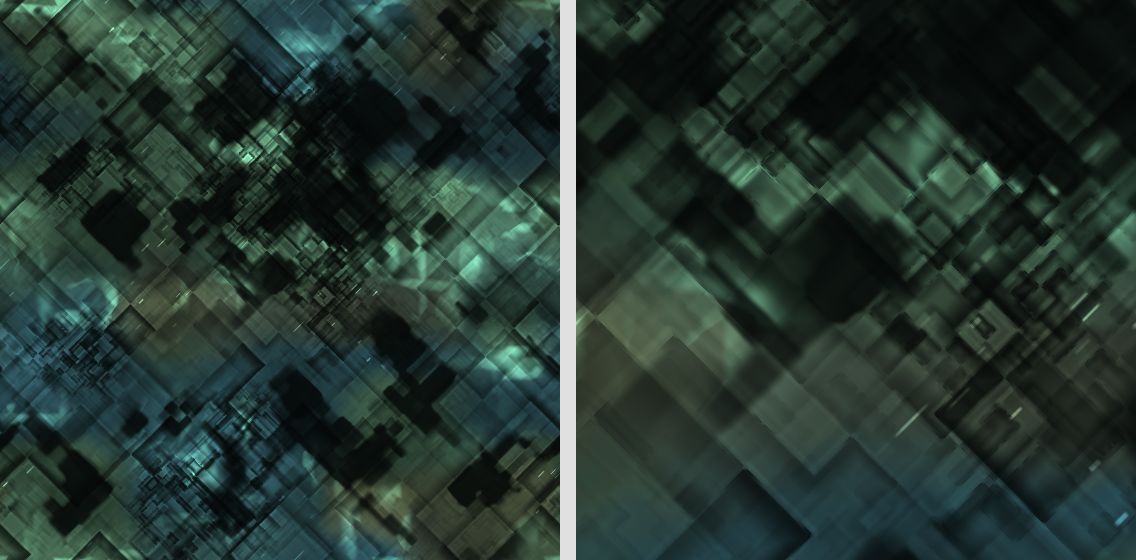
Left, the full canvas; right, a detail of the centre.
Write a three.js fragment shader that draws this background.

```glsl
// Dark, stacked diamond plates with shadowed seams, lit from within by blurred teal glows.
// Hashed cells on uneven 45 degree lattices give plates, pits and seams at several scales;
// wrapped value noise gives the tints and streaks. Every lattice repeats over the canvas.

varying vec2 vUv;

const float TAU = 6.28318;

float hash(vec2 p, float seed) {
  vec3 v = fract(vec3(p.xyx) * vec3(0.1031, 0.1030, 0.0973) + seed * 0.137);
  v += dot(v, v.yzx + 33.33);
  return fract((v.x + v.y) * v.z);
}

// Keeps the lattices from lining up with each other or with the canvas edges.
vec2 phase(float seed) {
  return fract(seed * vec2(0.618, 0.414) + 0.237);
}

// Smooth noise with a whole number of cells on each axis.
float noise(vec2 uv, vec2 cells, float seed) {
  vec2 p = (uv + phase(seed)) * cells;
  vec2 i = floor(p) + 0.5;
  vec2 f = smoothstep(0.0, 1.0, fract(p));
  vec2 a = mod(i, cells);
  vec2 b = mod(i + 1.0, cells);
  return mix(mix(hash(a, seed), hash(vec2(b.x, a.y), seed), f.x),
             mix(hash(vec2(a.x, b.y), seed), hash(b, seed), f.x), f.y);
}

// Diagonal axes with periodic stretching, so that cells become uneven rectangles.
vec2 diagonal(vec2 uv, float n, float seed) {
  uv += phase(seed);
  vec2 d = vec2(uv.x + uv.y, uv.x - uv.y);
  vec2 stretch = 0.022 * sin(TAU * 3.0 * d + seed * vec2(1.0, 2.3))
               + 0.009 * sin(TAU * 7.0 * d + seed * vec2(1.7, 0.6));
  return (d + stretch) * n;
}

// Hash of a diagonal cell, equal for cells one canvas apart.
float cellHash(vec2 c, float n, float seed) {
  c -= n * floor((c.x + 0.5) / n);
  c.y -= 2.0 * n * floor((c.y + 0.5) / (2.0 * n));
  return hash(c, seed);
}

// Flat diamonds blended across a narrow border.
float plates(vec2 uv, float n, float border, float seed) {
  vec2 q = diagonal(uv, n, seed);
  vec2 c = floor(q);
  vec2 f = smoothstep(0.5 - border, 0.5 + border, fract(q));
  vec2 e = vec2(1.0, 0.0);
  return mix(mix(cellHash(c, n, seed), cellHash(c + e, n, seed), f.x),
             mix(cellHash(c + e.yx, n, seed), cellHash(c + 1.0, n, seed), f.x), f.y);
}

float stepHeight(vec2 c, float n, float seed) {
  return floor(cellHash(c, n, seed) * 3.0) * 0.5;
}

// x: shadow cast by higher neighbours, y: thin lit rim above lower ones.
vec2 seams(vec2 uv, float n, float reach, float seed) {
  vec2 q = diagonal(uv, n, seed);
  vec2 c = floor(q);
  vec2 f = q - c;
  float soft = 0.0025 * n * 1.414;
  float h = stepHeight(c, n, seed);
  vec2 result = vec2(0.0);
  for (int j = -1; j <= 1; j++) {
    for (int i = -1; i <= 1; i++) {
      vec2 o = vec2(float(i), float(j));
      float rise = stepHeight(c + o, n, seed) - h;
      float d = length(max(abs(f - o - 0.5) - 0.5, 0.0));
      float edge = smoothstep(0.0, soft, d);
      float shadow = edge * (1.0 - smoothstep(soft, reach + soft, d));
      float rim = edge * (1.0 - smoothstep(soft, soft * 2.0, d));
      result = max(result, vec2(rise * shadow, -rise * rim));
    }
  }
  return result;
}

// Short bright scratches along the rising diagonal.
float scratches(vec2 uv, float n, float seed) {
  vec2 q = diagonal(uv, n, seed);
  vec2 f = abs(fract(q) - 0.5);
  float lit = smoothstep(0.88, 0.98, cellHash(floor(q), n, seed));
  return lit * (1.0 - smoothstep(0.03, 0.13, f.y)) * (1.0 - smoothstep(0.25, 0.48, f.x));
}

void main() {
  vec2 uv = vUv;

  // Each plate shifts what shines through it.
  vec2 shift = vec2(plates(uv, 19.0, 0.1, 1.0), plates(uv, 13.0, 0.1, 2.0)) - 0.5;
  vec2 bent = uv + 0.025 * shift;

  // Tints
  vec3 color = mix(vec3(0.185, 0.275, 0.21), vec3(0.11, 0.205, 0.23),
                   smoothstep(0.35, 0.8, noise(bent, vec2(5.0, 8.0), 3.0)));
  color = mix(color, vec3(0.23, 0.235, 0.16), 0.75 * smoothstep(0.6, 0.95, noise(bent, vec2(6.0), 4.0)));
  color *= 0.75 + 0.5 * noise(bent, vec2(6.0, 12.0), 5.0);

  // Glows with level and upright streaks
  float aura = smoothstep(0.4, 0.95, noise(bent, vec2(8.0, 11.0), 6.0));
  float streak = max(noise(bent, vec2(10.0, 40.0), 7.0), noise(bent, vec2(42.0, 10.0), 8.0));
  float core = aura * smoothstep(0.62, 0.98, streak);
  color += color * aura * 0.65 + vec3(0.34, 0.62, 0.50) * core * 0.7;

  // Pits: stair-edged dark areas
  float relief = 0.3 * plates(uv, 7.0, 0.1, 9.0) + 0.32 * plates(uv, 11.0, 0.12, 10.0)
               + 0.2 * plates(uv, 23.0, 0.15, 11.0) + 0.18 * noise(uv, vec2(5.0), 12.0);
  color *= mix(0.15, 1.0, smoothstep(0.31, 0.5, relief));

  // Seams from broad to fine; fine ones gather in busy areas
  float busy = smoothstep(0.4, 0.8, noise(uv, vec2(7.0), 13.0));
  float n = 8.0;
  for (int i = 0; i < 4; i++) {
    float level = float(i);
    float amount = mix(1.0, 0.15 + 0.85 * busy, min(level * 0.6, 1.0));
    vec2 seam = seams(uv, n, 0.28 + 0.05 * level, 14.0 + level);
    color *= (1.0 - 0.7 * amount * seam.x) * (1.0 + 0.18 * amount * seam.y);
    n = floor(n * 1.75 + 0.5);
  }

  // Scratches
  float worn = smoothstep(0.5, 0.8, noise(uv, vec2(8.0), 20.0));
  color += color * scratches(uv, 41.0, 21.0) * worn * 1.5;

  gl_FragColor = vec4(color + vec3(0.014, 0.024, 0.022), 1.0);
}
```
